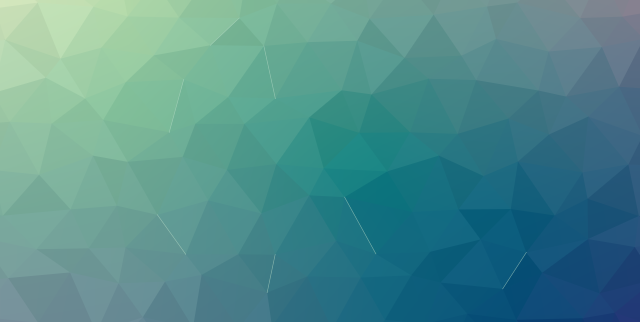
This background is drawn by a WebGL 2 fragment shader. Its source:

```glsl
#version 300 es
precision highp float;
// Low-poly backdrop: a jittered, staggered grid is split into triangles, and
// each facet takes its flat tint from a smooth colour field running from pale
// green (top left) through teal to deep blue (bottom right).

uniform vec2 u_resolution;
out vec4 fragColor;

// Mesh, in units of the canvas height
const vec2 CELL = vec2(0.152, 0.121);
const vec2 JITTER = vec2(0.48, 0.56);
const float STAGGER = 0.22;

// Facet shading
const float TINT_SPREAD = 0.045;
const float INNER_GRADIENT = 0.25;

// Rare pale hairlines along facet seams
const float GLINT_CHANCE = 0.045;
const float GLINT_WIDTH = 0.0012;
const float GLINT_STRENGTH = 0.4;
const vec3 GLINT_COLOR = vec3(0.72, 0.86, 0.78);

// Teal pool near the centre
const vec2 POOL_CENTER = vec2(0.55, 0.49);
const vec2 POOL_SIZE = vec2(0.12, 0.16);
const vec3 POOL_SHIFT = vec3(-0.10, 0.0, -0.02);

// Gradient bands, each evenly spaced from left to right
const int STOPS = 6;
const vec3 TOP[STOPS] = vec3[](
  vec3(0.83, 0.90, 0.74), vec3(0.71, 0.86, 0.67), vec3(0.50, 0.73, 0.60),
  vec3(0.45, 0.64, 0.59), vec3(0.44, 0.57, 0.57), vec3(0.52, 0.50, 0.56));
const vec3 UPPER[STOPS] = vec3[](
  vec3(0.63, 0.80, 0.66), vec3(0.52, 0.76, 0.61), vec3(0.34, 0.64, 0.56),
  vec3(0.24, 0.55, 0.53), vec3(0.26, 0.49, 0.53), vec3(0.28, 0.41, 0.52));
const vec3 LOWER[STOPS] = vec3[](
  vec3(0.46, 0.66, 0.60), vec3(0.42, 0.63, 0.58), vec3(0.27, 0.54, 0.54),
  vec3(0.08, 0.43, 0.50), vec3(0.04, 0.37, 0.49), vec3(0.14, 0.33, 0.48));
const vec3 BOTTOM[STOPS] = vec3[](
  vec3(0.46, 0.55, 0.60), vec3(0.40, 0.53, 0.58), vec3(0.26, 0.46, 0.53),
  vec3(0.06, 0.38, 0.49), vec3(0.02, 0.29, 0.46), vec3(0.13, 0.21, 0.46));

vec2 hash2(vec2 p) {
  vec3 q = fract(p.xyx * vec3(0.1031, 0.1030, 0.0973));
  q += dot(q, q.yzx + 33.33);
  return fract((q.xx + q.yz) * q.zy);
}

vec3 band(vec3 stops[STOPS], float x) {
  float s = x * float(STOPS - 1);
  int i = min(int(s), STOPS - 2);
  return mix(stops[i], stops[i + 1], s - float(i));
}

// Smooth colour at uv in 0..1, origin at the lower left
vec3 field(vec2 uv) {
  uv = clamp(uv, 0.0, 1.0);
  float depth = 3.0 * (1.0 - uv.y);
  vec3 c = mix(band(TOP, uv.x), band(UPPER, uv.x), clamp(depth, 0.0, 1.0));
  c = mix(c, band(LOWER, uv.x), clamp(depth - 1.0, 0.0, 1.0));
  c = mix(c, band(BOTTOM, uv.x), clamp(depth - 2.0, 0.0, 1.0));
  vec2 r = (uv - POOL_CENTER) / POOL_SIZE;
  return c + POOL_SHIFT * exp(-dot(r, r));
}

vec2 meshVertex(vec2 id) {
  float side = mod(id.y, 2.0) * 2.0 - 1.0;
  vec2 offset = (hash2(id + 41.0) - 0.5) * JITTER;
  return (id + offset + vec2(side * STAGGER, 0.0)) * CELL;
}

// Signed distance to the line a-b, positive on its left
float leftOf(vec2 p, vec2 a, vec2 b) {
  vec2 e = normalize(b - a);
  return e.x * (p.y - a.y) - e.y * (p.x - a.x);
}

float segmentDistance(vec2 p, vec2 a, vec2 b) {
  vec2 e = b - a;
  return length(p - a - e * clamp(dot(p - a, e) / dot(e, e), 0.0, 1.0));
}

// Adds one facet as colour times coverage, with the coverage in w
vec4 facet(vec2 p, vec2 a, vec2 b, vec2 c, float aspect, float shade) {
  float d = min(leftOf(p, a, b), min(leftOf(p, b, c), leftOf(p, c, a)));
  float cover = clamp(0.5 + d * u_resolution.y, 0.0, 1.0);
  vec2 tone = mix((a + b + c) / 3.0, p, INNER_GRADIENT);
  vec3 color = field(tone / vec2(aspect, 1.0)) + (shade - 0.5) * TINT_SPREAD;
  return vec4(color, 1.0) * cover;
}

void main() {
  vec2 p = gl_FragCoord.xy / u_resolution.y;
  float aspect = u_resolution.x / u_resolution.y;
  float pixel = 1.0 / u_resolution.y;
  vec4 sum = vec4(field(p / vec2(aspect, 1.0)), 1.0) * 0.0001;
  float glint = 0.0;

  // Nearby quads, each cut along its shorter diagonal
  for (int j = -1; j <= 1; j++) {
    for (int i = -1; i <= 1; i++) {
      vec2 id = floor(p / CELL) + vec2(i, j);
      vec2 a = meshVertex(id), b = meshVertex(id + vec2(1, 0));
      vec2 c = meshVertex(id + 1.0), d = meshVertex(id + vec2(0, 1));
      if (distance(b, d) < distance(a, c)) {
        vec2 first = a;
        a = b; b = c; c = d; d = first;
      }
      vec2 shade = hash2(id + 157.0);
      sum += facet(p, a, b, c, aspect, shade.x);
      sum += facet(p, a, c, d, aspect, shade.y);
      float line = 1.0 - smoothstep(0.0, GLINT_WIDTH + pixel * 0.5, segmentDistance(p, a, c));
      glint = max(glint, line * step(hash2(id + 89.0).x, GLINT_CHANCE));
    }
  }
  fragColor = vec4(mix(sum.rgb / sum.w, GLINT_COLOR, glint * GLINT_STRENGTH), 1.0);
}
```
